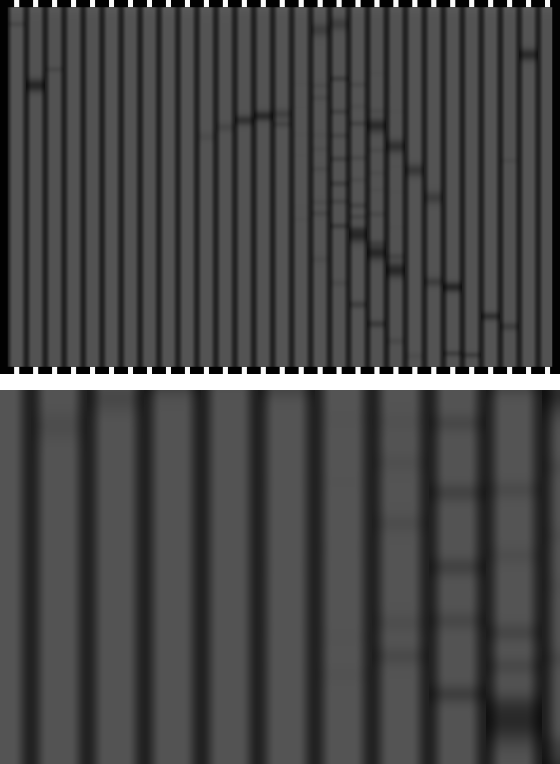
Top: the whole. Bottom: its middle third, enlarged.
Give the GLSL for this pattern, as a WebGL 1 fragment shader.

```glsl
precision highp float;
// Dark electrophoresis gel: 29 vertical lanes with smeared bands and white edge ticks.

uniform vec2 u_resolution;

float hash(vec2 p) {
  return fract(sin(dot(p, vec2(127.1, 311.7))) * 43758.5453);
}

// Soft horizontal smear, dy away from its middle.
float smear(float dy, float thickness) {
  return exp(-dy * dy / (thickness * thickness));
}

// Light left by one band in a single lane.
float band(float lane, float y, float target, float height, float thickness, float strength) {
  float inLane = 1.0 - step(0.5, abs(lane - target));
  return 1.0 - strength * inLane * smear(y - height, thickness);
}

// Light left by bands that follow path = (start, slope, curve) over lanes first..last.
float trail(float lane, float y, float first, float last, vec3 path, float thickness, float strength) {
  float n = lane - first;
  float inside = step(-0.5, n) * step(lane, last + 0.5);
  float height = path.x + n * (path.y + n * path.z);
  return 1.0 - strength * inside * smear(y - height, thickness);
}

// Faint ladder of irregular bands, densest around lane 17.
float ladder(float lane, float y) {
  float light = 1.0;
  float density = smear(lane - 17.4, 1.6);
  for (int k = 0; k < 7; k++) {
    vec2 id = vec2(lane, float(k));
    float height = 112.0 + 32.0 * float(k) + 24.0 * (hash(id) - 0.5);
    float strength = density * mix(0.06, 0.27, hash(id + 31.0));
    light *= 1.0 - strength * smear(y - height, 4.5);
  }
  return light;
}

float bands(float lane, float y) {
  float light = ladder(lane, y);

  // Shallow arc left of the middle.
  float arc = 0.08 + 0.42 * smear(lane - 12.7, 1.2);
  light *= trail(lane, y, 10.0, 14.0, vec3(187.0, -14.5, 1.7), 7.0, arc);
  light *= band(lane, y, 14.0, 170.0, 5.0, 0.16);

  // Descending diagonals on the right.
  light *= trail(lane, y, 19.0, 22.0, vec3(172.0, 26.0, 2.3), 9.0, 0.46 - 0.07 * (lane - 19.0));
  light *= trail(lane, y, 18.0, 20.0, vec3(322.0, 24.0, 0.0), 10.0, 0.5);
  light *= trail(lane, y, 18.0, 20.0, vec3(315.0, 18.0, 0.0), 5.0, 0.14);
  light *= trail(lane, y, 22.0, 23.0, vec3(386.0, 7.0, 0.0), 7.0, 0.25 + 0.26 * (lane - 22.0));
  light *= trail(lane, y, 25.0, 26.0, vec3(433.0, 14.0, 0.0), 6.0, 0.4 - 0.16 * (lane - 25.0));
  float tail = 0.07 + 0.23 * smear(lane - 18.6, 1.0);
  light *= trail(lane, y, 16.0, 21.0, vec3(355.0, 34.0, -1.5), 5.5, tail);
  light *= trail(lane, y, 23.0, 24.0, vec3(484.0, 2.0, 0.0), 4.5, 0.24);

  // Isolated bands and the pair near the top.
  light *= trail(lane, y, 16.0, 17.0, vec3(41.0, -8.0, 0.0), 9.0, 0.24);
  light *= band(lane, y, 0.0, 33.0, 4.5, 0.12);
  light *= band(lane, y, 1.0, 117.0, 9.0, 0.52);
  light *= band(lane, y, 2.0, 95.0, 4.5, 0.12);
  light *= band(lane, y, 26.0, 220.0, 4.5, 0.07);
  light *= band(lane, y, 27.0, 75.0, 8.5, 0.47);
  return light;
}

// Antialiased interval mask.
float between(float v, float low, float high, float feather) {
  return smoothstep(low - feather, low + feather, v) * (1.0 - smoothstep(high - feather, high + feather, v));
}

void main() {
  // Design space of 768 by 512 units, y pointing down.
  vec2 p = gl_FragCoord.xy / u_resolution * vec2(768.0, 512.0);
  p.y = 512.0 - p.y;
  float feather = 384.0 / u_resolution.x;

  float lane = floor((p.x - 10.0) / 26.0);
  float across = abs(p.x - 23.0 - 26.0 * lane);

  // Rounded lane shading between dark gutters.
  float body = 1.0 - smoothstep(5.0, 12.8, across);
  float grey = mix(0.13, 0.326, body) + 0.008 * (hash(vec2(lane, 5.0)) - 0.5);
  grey *= bands(lane, p.y);
  grey *= 1.0 + 0.06 * smear(p.y - 10.0, 9.0);

  // Black frame with a white tick above and below each lane.
  float width = between(p.x, 10.5, 757.5, feather);
  float height = between(p.y, 10.0, 502.0, feather);
  float tick = between(across, -9.0, 3.5, feather) * between(p.x, 10.0, 756.0, feather);
  float frame = mix(0.008, 0.98, tick * (1.0 - height));
  grey = mix(frame, grey, width * height);

  gl_FragColor = vec4(vec3(grey), 1.0);
}
```
